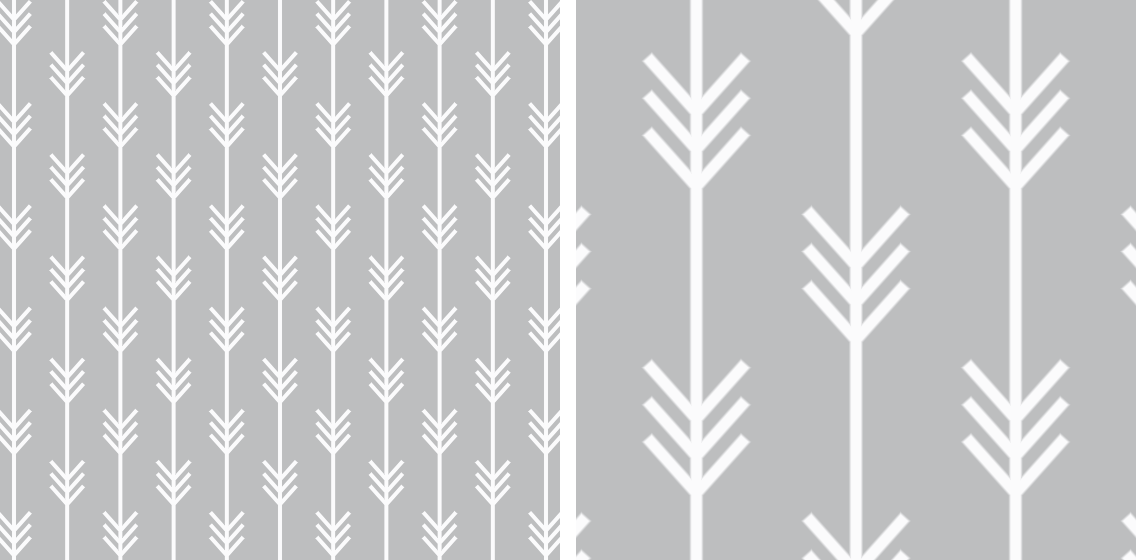
Left, the full canvas; right, a detail of the centre.
Reproduce this pattern procedurally as a Shadertoy shader.

```glsl
const vec3 GROUND = vec3(0.74, 0.745, 0.75);
const vec3 INK = vec3(0.985, 0.985, 0.99);

const vec2 CELL = vec2(0.095, 0.1825);    // column spacing, arrow period
const vec2 ANCHOR = vec2(0.5, 0.4645);    // vertex of one arrow's lowest barb
const float STROKE = 0.0071;              // width of stems and barbs
const float BARB_REACH = 0.0292;          // sideways extent of a barb
const float BARB_SLOPE = 1.12;            // rise over run
const float BARB_GAP = 0.0221;            // vertical step between barbs
const int BARB_COUNT = 3;
const float SOFTNESS = 0.0021;            // narrowest edge blend

// Mirrored V stroke with square-cut ends, vertex at the origin
float barbDistance(vec2 p) {
    vec2 run = vec2(1.0, BARB_SLOPE);
    vec2 dir = normalize(run);
    p.x = abs(p.x);
    float along = dot(p, dir) - BARB_REACH * length(run);
    float across = abs(p.x * dir.y - p.y * dir.x) - 0.5 * STROKE;
    return max(along, across);
}

// Continuous stem with a stack of barbs
float arrowDistance(vec2 p) {
    float d = abs(p.x) - 0.5 * STROKE;
    for (int i = 0; i < BARB_COUNT; i++) {
        d = min(d, barbDistance(p - vec2(0.0, float(i) * BARB_GAP)));
    }
    return d;
}

void mainImage(out vec4 fragColor, in vec2 fragCoord) {
    vec2 p = fragCoord / iResolution.y - ANCHOR;

    // Columns, with every other one shifted by half a period
    float column = floor(p.x / CELL.x + 0.5);
    p.x -= column * CELL.x;
    p.y += 0.5 * CELL.y * mod(column, 2.0);

    // Rows, leaving a quarter period below each vertex
    p.y = (fract(p.y / CELL.y + 0.25) - 0.25) * CELL.y;

    float blend = 0.5 * max(SOFTNESS, 1.2 / iResolution.y);
    float ink = 1.0 - smoothstep(-blend, blend, arrowDistance(p));
    fragColor = vec4(mix(GROUND, INK, ink), 1.0);
}
```
